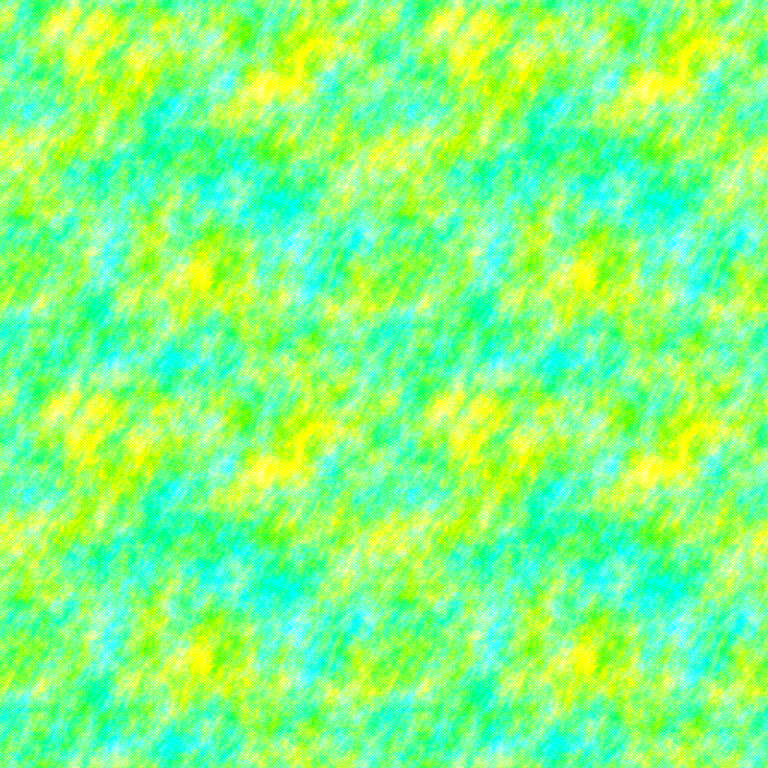
Write a three.js fragment shader that draws this texture.

```glsl
// Acid green wash with mottled clouds of yellow and cyan under a fine woven screen.
// Two wrapping gradient-noise fields set hue and lightness; a tiny soft-edged
// checker weave lifts and lowers red and blue together. Green stays full.

varying vec2 vUv;

const float PI = 3.14159265;
const float TILE_REPEATS = 2.0;    // whole copies of the cloud field per side
const float WEAVE_CELLS = 512.0;   // even number of weave cells per side
const float WEAVE_STRENGTH = 0.125;
const float WEAVE_SHARPNESS = 2.5;
const float HUE_STRENGTH = 0.53;
const float LIGHT_STRENGTH = 0.30;
const float HUE_CELLS = 3.0;       // broadest patches per tile
const float LIGHT_CELLS = 6.0;
const vec2 BASE_RED_BLUE = vec2(0.51, 0.49);

const int MAX_OCTAVES = 7;
const float FINEST_CELLS = 192.0;
const float GAIN = 0.80;
const float LAST_LEANING_OCTAVE = 3.0;

float hash(vec2 p) {
  vec3 q = fract(p.xyx * 0.1031);
  q += dot(q, q.yzx + 33.33);
  return fract((q.x + q.y) * q.z);
}

// Unit gradient of a lattice corner, wrapped to the period
vec2 cornerGradient(vec2 corner, float period, float seed) {
  float angle = 2.0 * PI * hash(mod(corner, period) + seed);
  return vec2(cos(angle), sin(angle));
}

// Gradient noise that repeats after a whole number of cells
float gradientNoise(vec2 p, float period, float seed) {
  vec2 cell = floor(p);
  vec2 f = p - cell;
  vec2 w = f * f * f * (f * (f * 6.0 - 15.0) + 10.0);
  vec2 e = vec2(1.0, 0.0);
  float a = dot(cornerGradient(cell, period, seed), f);
  float b = dot(cornerGradient(cell + e.xy, period, seed), f - e.xy);
  float c = dot(cornerGradient(cell + e.yx, period, seed), f - e.yx);
  float d = dot(cornerGradient(cell + e.xx, period, seed), f - e.xx);
  return mix(mix(a, b, w.x), mix(c, d, w.x), w.y);
}

// Octave sum; the odd broad octaves are sheared by one whole tile, so their
// patches lean steeply up to the right and still wrap
float clouds(vec2 tile, float cells, float seed) {
  float sum = 0.0;
  float amplitude = 1.0;
  for (int i = 0; i < MAX_OCTAVES; i++) {
    if (cells > FINEST_CELLS) break;
    float octave = float(i);
    float shear = mod(octave, 2.0) * step(octave, LAST_LEANING_OCTAVE);
    vec2 p = vec2(tile.x, tile.y - shear * tile.x) * cells;
    sum += amplitude * gradientNoise(p, cells, seed + 17.0 * octave);
    amplitude *= GAIN;
    cells *= 2.0;
  }
  return sum;
}

// Soft-edged checker weave from -1 to 1
float weave(vec2 uv, float cells, float sharpness) {
  vec2 wave = sin(PI * cells * uv);
  return clamp(wave.x * wave.y * sharpness, -1.0, 1.0);
}

void main() {
  vec2 tile = vUv * TILE_REPEATS;
  float hue = HUE_STRENGTH * clouds(tile, HUE_CELLS, 11.0);
  float light = LIGHT_STRENGTH * clouds(tile, LIGHT_CELLS, 203.0);
  float screen = WEAVE_STRENGTH * weave(vUv, WEAVE_CELLS, WEAVE_SHARPNESS);

  vec2 redBlue = BASE_RED_BLUE + vec2(hue, -hue) + light + screen;
  redBlue = clamp(redBlue, 0.0, 1.0);
  gl_FragColor = vec4(redBlue.x, 1.0, redBlue.y, 1.0);
}
```
